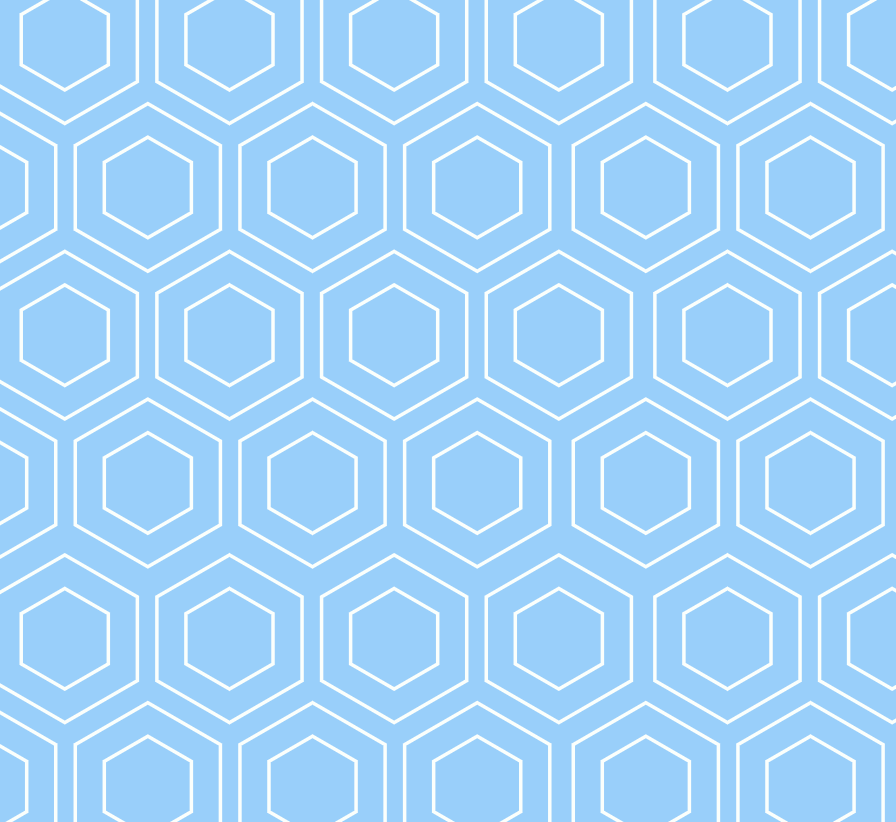
Give the GLSL for this pattern, as a Shadertoy shader.

```glsl
const vec3 SKY = vec3(0.60, 0.81, 0.98);
const vec3 LINE = vec3(0.985, 1.0, 0.99);

// Lengths are fractions of the canvas width
const vec2 BLOCK = vec2(0.7396, 0.6686);   // four by four hexagons plus a seam
const vec2 PITCH = vec2(0.1838, 0.1649);
const vec2 FIRST = vec2(0.0723, 0.0443);
const float ROW_SHIFT = 0.0911;
const float PER_BLOCK = 4.0;
const int ROWS = 6;
const float OUTER_APOTHEM = 0.0810;
const float INNER_APOTHEM = 0.0486;
const float LINE_WIDTH = 0.0039;

// Distance to a pointy-top hexagon, with sharp corners
float hexagon(vec2 p, float apothem) {
    p = abs(p);
    return max(p.x, dot(p, vec2(0.5, 0.8660))) - apothem;
}

// Offset from the closest centre in a row of evenly spaced, seamed blocks
float columnOffset(float x, float pitch, float blockWidth) {
    float along = mod(x + 0.5 * pitch, blockWidth);
    float column = min(floor(along / pitch), PER_BLOCK - 1.0);
    return along - (column + 0.5) * pitch;
}

float rowCentre(float row, float pitch, float blockHeight) {
    return floor(row / PER_BLOCK) * blockHeight + mod(row, PER_BLOCK) * pitch;
}

// Distance to the centre line of the two nested outlines
float nestedOutlines(vec2 p, float outer, float inner) {
    return min(abs(hexagon(p, outer)), abs(hexagon(p, inner)));
}

float strokeMask(float dist, float width, float pixel) {
    return clamp((0.5 * width - dist) / pixel + 0.5, 0.0, 1.0);
}

void mainImage(out vec4 fragColor, in vec2 fragCoord) {
    float pixel = 1.0 / iResolution.x;
    // Rows are counted downward from the top edge
    vec2 p = vec2(fragCoord.x, iResolution.y - fragCoord.y) * pixel - FIRST;

    // Neighbouring rows interlock, so keep the nearest outline of all rows
    float dist = 1.0;
    for (int i = 0; i < ROWS; i++) {
        float row = float(i);
        float x = p.x + ROW_SHIFT * mod(row, 2.0);
        vec2 local = vec2(columnOffset(x, PITCH.x, BLOCK.x),
                          p.y - rowCentre(row, PITCH.y, BLOCK.y));
        dist = min(dist, nestedOutlines(local, OUTER_APOTHEM, INNER_APOTHEM));
    }

    fragColor = vec4(mix(SKY, LINE, strokeMask(dist, LINE_WIDTH, pixel)), 1.0);
}
```
